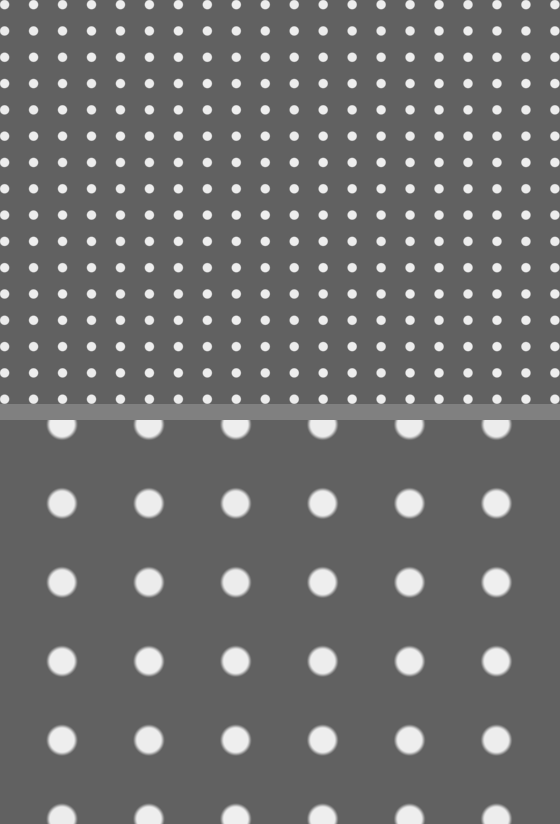
Top: the whole. Bottom: its middle third, enlarged.
Reproduce this pattern procedurally as a WebGL 2 fragment shader.

```glsl
#version 300 es
precision highp float;

uniform vec2 u_resolution;
out vec4 fragColor;

// Grid layout, as fractions of the canvas
const vec2 DOT_COUNT = vec2(20.0, 16.0);
const vec2 FIRST_DOT = vec2(0.0082, 0.0119);
const vec2 LAST_DOT = vec2(0.9909, 0.9885);

// Dot shape, as fractions of the canvas height
const float DOT_RADIUS = 0.0115;
const float EDGE_SOFTNESS = 0.0021;

// Colours
const vec3 GROUND_COLOR = vec3(0.38);
const vec3 DOT_COLOR = vec3(0.93);
const float DOT_VARIATION = 0.012;

float hash(vec2 p) {
    return fract(sin(dot(p, vec2(127.1, 311.7))) * 43758.5453);
}

void main() {
    vec2 uv = gl_FragCoord.xy / u_resolution;
    vec2 aspect = vec2(u_resolution.x / u_resolution.y, 1.0);

    // Nearest dot of the grid
    vec2 spacing = (LAST_DOT - FIRST_DOT) / (DOT_COUNT - 1.0);
    vec2 cell = floor((uv - FIRST_DOT) / spacing + 0.5);
    cell = clamp(cell, vec2(0.0), DOT_COUNT - 1.0);
    vec2 offset = (uv - FIRST_DOT - cell * spacing) * aspect;

    // Soft-edged disc
    float dist = length(offset) - DOT_RADIUS;
    float softness = max(EDGE_SOFTNESS, 0.75 / u_resolution.y);
    float coverage = 1.0 - smoothstep(-softness, softness, dist);

    // Faint brightness change from dot to dot
    vec3 dotColor = DOT_COLOR + (hash(cell) - 0.5) * DOT_VARIATION;
    fragColor = vec4(mix(GROUND_COLOR, dotColor, coverage), 1.0);
}
```
